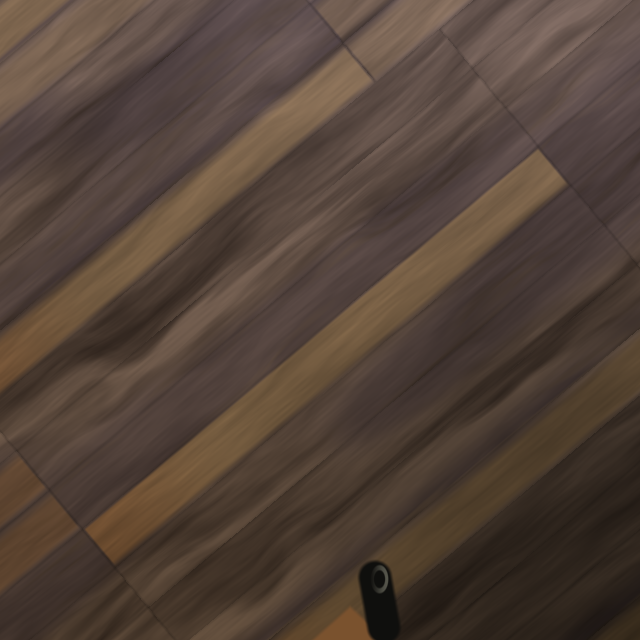
A WebGL 1 fragment shader for this texture:

```glsl
precision highp float;
// Diagonal walnut strip flooring with pale strips, uneven light and a small dark furniture foot.
uniform vec2 u_resolution;

float hash(vec2 p) {
  return fract(sin(dot(p, vec2(127.1, 311.7))) * 43758.5);
}

float noise(vec2 p) {
  vec2 i = floor(p), f = fract(p);
  f = f * f * (3.0 - 2.0 * f);
  return mix(mix(hash(i), hash(i + vec2(1.0, 0.0)), f.x),
             mix(hash(i + vec2(0.0, 1.0)), hash(i + 1.0), f.x), f.y);
}

float fbm(vec2 p) {
  float sum = 0.0, amp = 0.53;
  for (int i = 0; i < 4; i++) {
    sum += amp * noise(p);
    p = p * 2.03 + 7.3;
    amp *= 0.5;
  }
  return sum;
}

float capsule(vec2 p, vec2 a, vec2 b, float radius) {
  vec2 d = b - a;
  return length(p - a - d * clamp(dot(p - a, d) / dot(d, d), 0.0, 1.0)) - radius;
}

// Wood colour at q: x runs along the boards, y across them
vec3 floorColor(vec2 q) {
  float across = (q.y + 0.03) / 0.08;
  float row = floor(across), r = fract(across);
  float along = (q.x - (row > 3.5 ? 0.08 : 0.21)) / 0.93;
  float board = floor(along);
  float end = min(fract(along), 1.0 - fract(along)) * 0.93;
  float side = min(r, 1.0 - r);
  float inside = smoothstep(0.0, 0.1, side) * smoothstep(0.0, 0.005, end);

  // Broad figure flows over the rows, fine streaks belong to each board
  float warp = noise(q * vec2(4.0, 9.0)) + 0.5 * noise(q * vec2(11.0, 24.0));
  float figure = fbm(q * vec2(2.8, 15.0) + vec2(0.3, 1.3) * warp);
  float streak = fbm(q * vec2(5.0, 62.0) + vec2(row * 3.7 + board * 5.3, 1.8 * warp));
  float fine = noise(q * vec2(26.0, 250.0)) - 0.5;
  float tone = fract(row * 0.37 + board * 0.45) - 0.5;
  float t = 0.62 + 1.2 * (figure - 0.5) + 0.9 * (streak - 0.5) + 0.22 * tone * inside;
  vec3 wood = mix(vec3(0.19, 0.15, 0.125), vec3(0.435, 0.365, 0.315), clamp(t, 0.0, 1.0));

  // Violet heartwood stains, strongest just above the pale strips
  float stain = 0.5 * smoothstep(0.5, 0.8, noise(q * vec2(2.5, 10.0) + 6.0));
  if (mod(row + 0.5, 4.0) > 1.0 && mod(row + 0.5, 4.0) < 2.0 && abs(row - 1.0) > 0.5)
    stain = max(stain, 0.65 * (1.0 - smoothstep(0.0, 0.6, r)) * smoothstep(0.0, 0.06, r));
  wood = mix(wood, vec3(0.235, 0.195, 0.215), stain * smoothstep(0.25, 0.6, streak + 0.1));

  // Pale sapwood: every fourth row, plus a few lighter neighbours
  float pale = 0.0;
  if (mod(row + 0.5, 4.0) < 1.0 && abs(board) < 0.5) pale = row > 7.5 ? 0.5 : 0.95;
  if (abs(row - 9.0) < 0.5) pale = 0.9;
  if (row > 3.5 && board > 0.5) pale = 0.55;
  if (row > 0.5 && row < 2.5 && board < -0.5) pale = 0.6;
  float middle = abs(row) < 0.5 ? 0.07 : 0.24;
  pale *= smoothstep(0.0, 0.16, r) * smoothstep(0.0, middle, 1.0 - r);
  pale *= smoothstep(0.0, 0.005, end);
  vec3 sapwood = mix(vec3(0.46, 0.375, 0.27), vec3(0.445, 0.325, 0.215),
                     1.0 - smoothstep(0.2, 0.5, q.x));
  sapwood *= 1.0 + 0.3 * (streak - 0.5) + 0.12 * (figure - 0.5);
  wood = mix(wood, sapwood, pale);

  // Fine pores and faint joints
  wood *= 1.0 + 0.09 * fine;
  wood *= 1.0 - 0.1 * (1.0 - smoothstep(0.0, 0.05, side));
  wood *= 1.0 - 0.14 * (1.0 - smoothstep(0.0, 0.004, end));
  return wood * (row < -4.5 ? 0.86 : 1.0);
}

void main() {
  vec2 p = gl_FragCoord.xy / u_resolution;
  float px = 1.5 / u_resolution.y;
  vec2 q = vec2(dot(p, vec2(0.766, 0.643)), dot(p, vec2(-0.643, 0.766)));
  vec3 color = floorColor(q);

  // Cool light from the top, warm shadow in the lower right corner
  float shade = 1.0 - smoothstep(0.1, 0.75, length(p - vec2(0.98, 0.03)));
  float glow = exp(-6.0 * dot(p - vec2(0.62, 1.05), p - vec2(0.62, 1.05)));
  color *= mix(0.9, 1.07, p.y) * (1.0 - 0.42 * shade);
  color *= mix(vec3(1.03, 0.98, 0.88), vec3(0.99, 0.98, 1.03), p.y);
  color += glow * vec3(0.065, 0.06, 0.065);

  // Orange wedge beside the foot
  float wedge = (abs(p.x - 0.547) * 0.9 + p.y - 0.05) * 0.74;
  color = mix(vec3(0.48, 0.32, 0.18), color, smoothstep(-px, px + 0.003, wedge));

  // Dark foot with a metallic glint
  float foot = capsule(p, vec2(0.586, 0.098), vec2(0.6, 0.02), 0.024);
  color = mix(vec3(0.06, 0.058, 0.05), color, smoothstep(-px, px + 0.003, foot));
  float ring = abs(length((p - vec2(0.593, 0.095)) * vec2(1.6, 1.0)) - 0.018) - 0.002;
  float glint = (1.0 - smoothstep(0.0, 0.004, ring)) * smoothstep(0.575, 0.605, p.x);
  color = mix(color, vec3(0.42, 0.42, 0.37), 0.75 * glint);

  gl_FragColor = vec4(clamp(color, 0.0, 1.0), 1.0);
}
```
